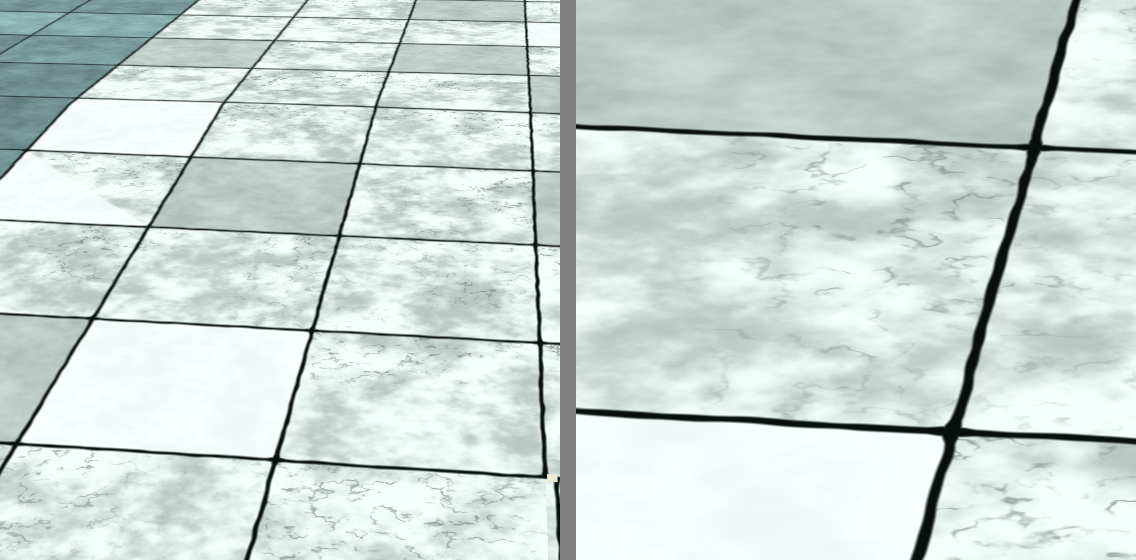
Left, the full canvas; right, a detail of the centre.
This texture is drawn by a Shadertoy shader. Its source:

```glsl
// Pale worn stone floor tiles in perspective, with dark joints and a teal corner.
#define HORIZON 0.660      // height of the vanishing line above the top edge
#define VANISH_X 0.913     // where the long joints converge
#define FOLD 0.186         // depth where the floor bends slightly
#define JOINT vec2(0.0085, 0.0095) // half widths of long and cross joints
#define WOBBLE 0.006       // raggedness of the joints
#define PALE vec3(0.955, 0.998, 0.985)
#define STONE vec3(0.68, 0.745, 0.725)
#define PIT vec3(0.42, 0.48, 0.46)
#define TEAL vec3(0.46, 0.585, 0.585)
#define INK vec3(0.03, 0.06, 0.05)
#define CREAM vec3(0.93, 0.92, 0.83)

float hash(vec2 p) {
    vec3 q = fract(p.xyx * 0.1031);
    q += dot(q, q.yzx + 33.33);
    return fract((q.x + q.y) * q.z);
}

float noise(vec2 p) {
    vec2 i = floor(p), f = fract(p);
    f = f * f * (3.0 - 2.0 * f);
    return mix(mix(hash(i), hash(i + vec2(1, 0)), f.x),
               mix(hash(i + vec2(0, 1)), hash(i + vec2(1, 1)), f.x), f.y);
}

float fbm(vec2 p) {
    float sum = 0.0, amp = 0.5;
    for (int i = 0; i < 4; i++) {
        sum += amp * noise(p);
        p = mat2(1.6, 1.2, -1.2, 1.6) * p + 7.3;
        amp *= 0.55;
    }
    return sum / 1.01;
}

// Floor coordinates, one unit per tile; x to the right, y into the distance.
vec2 floorGrid(vec2 p) {
    float down = 1.0 - p.y;
    down -= 0.33 * max(FOLD - down, 0.0);
    float depth = down + HORIZON;
    float q = (p.x - VANISH_X) / depth;
    return vec2((q + 0.608) / 0.324 + 1.0, 8.0 / depth + 0.34 * q - 5.302);
}

// Surface colour of the tile under g.
vec3 tileColor(vec2 g, vec2 px) {
    vec2 id = floor(g), f = fract(g);
    vec2 s = g + 17.0 * hash(id + 40.0) + 60.0;
    float cloud = fbm(s * 5.0) - 0.5;
    float fine = fbm(s * vec2(17.0, 20.0)) - 0.5;

    // Teal tiles beyond the left border, lighter with distance
    if (g.x < 0.0) {
        float tone = 0.82 + 0.26 * hash(id + 11.0) + 0.035 * max(id.y - 3.0, 0.0);
        return TEAL * (tone + 0.35 * cloud + 0.15 * fine);
    }

    // Regular scatter of clean and grey tiles
    float k = mod(3.0 * id.x + id.y, 12.0);
    bool clean = k == 3.0;
    bool grey = id.x < 1.5 ? (k == 0.0 || k == 5.0) : (k == 1.0 || k == 11.0);

    float wear = 0.85 * smoothstep(-0.22, 0.34, cloud + 0.45 * fine);
    // Thin curled flakes gather toward the far half of each tile
    float patchy = smoothstep(0.35, 0.75, noise(s * 2.3) * 0.6 + 0.4 * f.y);
    float curl = abs(fbm(s * vec2(11.0, 14.0) + 31.0) - 0.5);
    float flakes = (1.0 - smoothstep(0.0, 0.06, curl)) * smoothstep(-0.12, 0.2, fine);
    flakes *= patchy * clamp(1.3 - 10.0 * px.y, 0.25, 1.0);
    if (grey) {
        wear = 0.78 + 0.6 * cloud + 0.35 * fine;
        flakes *= 0.15;
    }

    // One tile is split along its diagonal into clean and worn halves
    float cleanMask = clean ? 1.0 : 0.0;
    if (id == vec2(0.0, 2.0))
        cleanMask = 1.0 - smoothstep(-1.0, 1.0, (f.x + f.y - 1.0) / (px.x + px.y));

    vec3 col = mix(PALE, STONE, clamp(wear, 0.0, 1.15));
    col = mix(col, PIT, 0.55 * flakes);
    return mix(col, vec3(0.98, 1.0, 1.0) - 0.04 * wear, cleanMask);
}

// Joint coverage; the near right joint is set slightly aside.
float joints(vec2 g, vec2 px) {
    vec2 j = g;
    if (g.x > 2.5 && g.y < 0.0) j.x -= 0.042;
    j += WOBBLE * (vec2(noise(g * vec2(3.0, 15.0) + 50.0),
                       noise(g * vec2(13.0, 3.0) + 90.0)) - 0.5);
    vec2 d = abs(fract(j + 0.5) - 0.5);
    vec2 halfWidth = JOINT * (0.85 + 0.3 * noise(g * 23.0 + 70.0));
    halfWidth *= 1.0 + 0.5 * (1.0 - smoothstep(0.01, 0.04, max(d.x, d.y)));
    if (g.x < -0.03) halfWidth *= 0.55;
    vec2 cover = smoothstep(0.0, 1.0, (halfWidth - d) / (2.2 * px + 0.003) + 0.5);
    return max(cover.x, cover.y);
}

void mainImage(out vec4 fragColor, in vec2 fragCoord) {
    vec2 g = floorGrid(fragCoord / iResolution.xy);
    vec2 px = fwidth(g);
    vec3 col = mix(tileColor(g, px), INK, joints(g, px));

    // Small cream insert where the right joint steps aside
    vec2 box = (vec2(0.019, 0.024) - abs(g - vec2(3.026, 0.0))) / px + 0.5;
    col = mix(col, CREAM, clamp(min(box.x, box.y), 0.0, 1.0));
    fragColor = vec4(clamp(col, 0.0, 1.0), 1.0);
}
```
